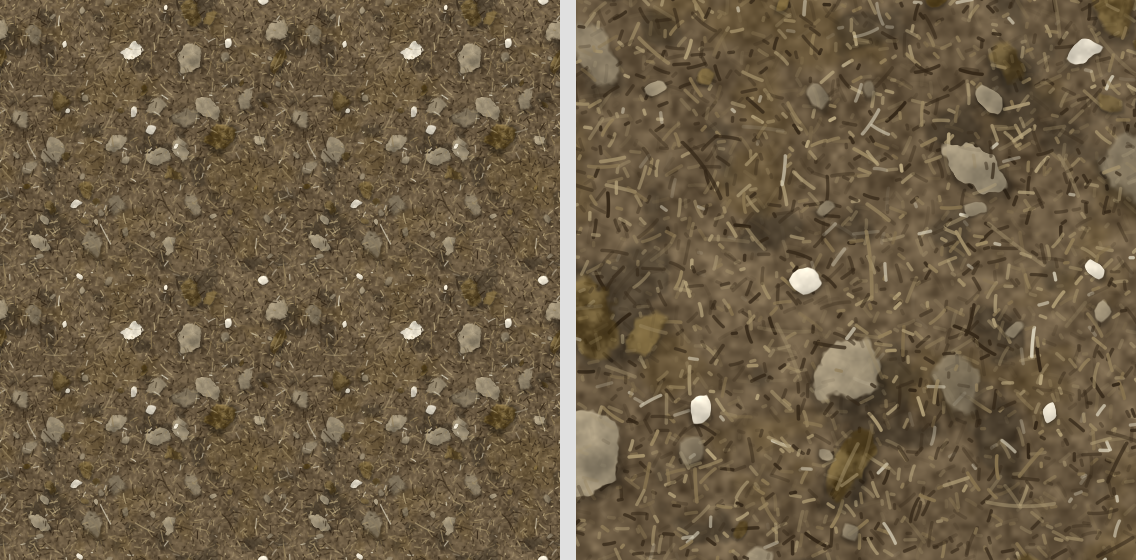
Left: the whole. Right: its middle third, enlarged.
Give the GLSL for this texture, as a Shadertoy shader.

```glsl
vec3 hash(vec2 cell, float seed) {
    vec3 q = fract(vec3(cell.xyx) * vec3(0.1031, 0.1030, 0.0973) + seed * 0.137);
    q += dot(q, q.yxz + 33.33);
    return fract((q.xxy + q.yzz) * q.zyx);
}

// Value noise with n cells, wrapping over the unit tile
float noise(vec2 p, float n, float seed) {
    vec2 i = floor(p * n), f = fract(p * n);
    f = f * f * (3.0 - 2.0 * f);
    float a = hash(mod(i, n), seed).x;
    float b = hash(mod(i + vec2(1, 0), n), seed).x;
    float c = hash(mod(i + vec2(0, 1), n), seed).x;
    float d = hash(mod(i + vec2(1, 1), n), seed).x;
    return mix(mix(a, b, f.x), mix(c, d, f.x), f.y);
}

float fbm(vec2 p, float n, float seed) {
    float sum = 0.0, amp = 0.5;
    for (int i = 0; i < 4; i++) {
        sum += amp * noise(p, n, seed + float(i));
        n *= 2.0;
        amp *= 0.55;
    }
    return sum;
}

mat2 rotation(float a) {
    return mat2(cos(a), -sin(a), sin(a), cos(a));
}

// Slightly bent fibres, one per cell: light straw or dark twig
vec3 straws(vec3 col, vec2 p, float n, float halfWidth, float strength, float seed, float pixel) {
    for (int j = 0; j < 9; j++) {
        vec2 cell = floor(p * n) + vec2(j % 3, j / 3) - 1.0;
        vec3 h = hash(mod(cell, n), seed), k = hash(mod(cell, n), seed + 7.0);
        vec2 q = rotation(h.z * 6.283) * (p * n - cell - h.xy);
        q.y += 0.35 * (h.y - 0.5) * q.x * q.x;
        float halfLength = 0.10 + 0.55 * k.x * k.x;
        float d = length(vec2(max(abs(q.x) - halfLength, 0.0), q.y));
        float mask = 1.0 - smoothstep(halfWidth - pixel * n, halfWidth + pixel * n, d);
        vec3 tint = k.z < 0.45 ? vec3(0.20, 0.15, 0.09) : mix(vec3(0.54, 0.46, 0.31), vec3(0.75, 0.68, 0.52), h.x);
        tint = k.z > 0.96 ? vec3(0.88, 0.85, 0.76) : tint;
        col = mix(col, tint, mask * strength * k.y * sqrt(k.y));
    }
    return col;
}

// Half buried stones: pale, mossy, rusty or white
vec3 stones(vec3 col, vec2 p, float n, float density, float whiteShare, float seed, float pixel) {
    float grain = fbm(p, 32.0, 31.0);
    vec2 warp = vec2(fbm(p, 22.0, 41.0), fbm(p, 22.0, 46.0)) - 0.5;
    for (int j = 0; j < 9; j++) {
        vec2 cell = floor(p * n) + vec2(j % 3, j / 3) - 1.0;
        vec3 h = hash(mod(cell, n), seed), k = hash(mod(cell, n), seed + 7.0);
        if (k.x > density) continue;
        vec2 offset = p * n - cell - h.xy + warp * 0.30;
        vec2 q = rotation(h.z * 6.283) * offset;
        q.y *= 1.0 + 0.7 * fract(k.z * 37.0);
        q.x += 0.2 * q.y;
        float radius = 0.17 + 0.17 * k.z;
        float d = mix(length(q), max(abs(q.x), abs(q.y)), 0.4) - radius;

        vec3 tint = vec3(0.63, 0.58, 0.48);
        float cover = 0.55 + 0.4 * fract(k.z * 91.0);
        if (k.y < 0.25) {
            tint = mix(vec3(0.32, 0.24, 0.08), vec3(0.56, 0.47, 0.27), smoothstep(0.35, 0.65, grain));
            cover *= 0.85;
        } else if (k.y < 0.31) {
            tint = vec3(0.50, 0.32, 0.17);
            cover *= 0.7;
        } else if (k.y > 1.0 - whiteShare) {
            tint = vec3(0.90, 0.87, 0.80);
            cover = 0.95;
        }
        tint *= 0.72 + 0.6 * grain + 0.35 * dot(offset, vec2(-0.4, 0.6));
        // Shadow on the soil, then the stone
        col *= 1.0 - 0.25 * exp(-16.0 * max(d + 0.3 * offset.y, 0.0)) * (1.0 - smoothstep(0.0, 0.2, d));
        float blur = pixel * n + 0.07 * (1.0 - cover);
        col = mix(col, tint, cover * (1.0 - smoothstep(-blur, blur, d)));
    }
    return col;
}

void mainImage(out vec4 fragColor, in vec2 fragCoord) {
    // Two by two identical tiles
    vec2 p = fract(2.0 * fragCoord / iResolution.xy);
    float pixel = 1.4 / iResolution.y;

    // Soil: broad patches, clods and fine grit
    float patches = fbm(p, 5.0, 1.0);
    float clods = fbm(p, 26.0, 11.0);
    float grit = 0.6 * noise(p, 116.0, 21.0) + 0.4 * noise(p, 64.0, 22.0);
    float tone = 0.5 + 0.3 * (patches - 0.45) + 0.75 * (clods - 0.45) + 0.8 * (grit - 0.5);
    vec3 col = mix(vec3(0.275, 0.22, 0.15), vec3(0.53, 0.455, 0.345), clamp(tone, 0.0, 1.0));
    col = mix(col, vec3(0.42, 0.33, 0.15), 0.25 * smoothstep(0.55, 0.75, fbm(p, 9.0, 51.0)));
    col *= 1.0 - 0.28 * smoothstep(0.66, 0.9, noise(p, 17.0, 61.0) * (0.55 + clods));

    // Litter and stones, from fine to coarse
    col = straws(col, p, 60.0, 0.12, 0.85, 3.0, pixel);
    col = straws(col, p, 36.0, 0.075, 1.0, 5.0, pixel);
    col = stones(col, p, 7.0, 0.58, 0.05, 13.0, pixel);
    col = straws(col, p, 44.0, 0.085, 0.8, 29.0, pixel);
    col = straws(col, p, 15.0, 0.033, 0.8, 17.0, pixel);
    col = stones(col, p, 19.0, 0.10, 0.22, 23.0, pixel);
    fragColor = vec4(col, 1.0);
}
```
